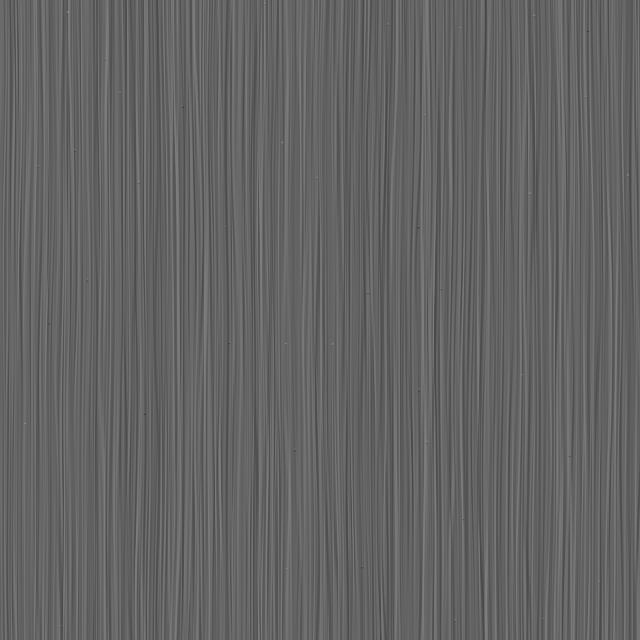
This texture is drawn by a Shadertoy shader. Its source:

```glsl
// Brushed grey surface: fine, nearly straight vertical strands with a few tiny specks.

const vec3 BASE_GREY = vec3(0.390);
const vec3 STRAND_COUNT = vec3(110.0, 180.0, 290.0);    // strands across: broad, medium, fine
const vec3 STRAND_CONTRAST = vec3(0.080, 0.132, 0.145);
const float STRAND_WIDTH = 0.45;                         // in strand spacings
const float STRAND_WANDER = 0.45;                        // in strand spacings
const float GROOVE_DEPTH = 0.7;                          // opposite shade along strand sides
const float SHADE_LIMIT = 0.11;
const float BEND = 0.002;                                // shared sideways drift
const float SPECK_GRID = 8.0;
const float SPECK_SHARE = 0.65;
const float SPECK_RADIUS = 0.0016;
const float SPECK_CONTRAST = 0.12;

float hash(vec2 p) {
    vec3 q = fract(p.xyx * vec3(0.1031, 0.1030, 0.0973));
    q += dot(q, q.yzx + 33.33);
    return fract((q.x + q.y) * q.z);
}

// Cellular strands: every column owns one jittered line that sways and fades,
// flanked by shallow grooves of the opposite shade.
float strands(vec2 p, float count, float seed, float pixel) {
    float x = p.x * count;
    float column = floor(x);
    float width = length(vec2(STRAND_WIDTH, 0.35 * pixel * count));
    float sum = 0.0;
    for (int i = -2; i <= 2; i++) {
        float id = column + float(i);
        float jitter = hash(vec2(id, seed));
        float tone = 2.0 * hash(vec2(id, seed + 11.0)) - 1.0;
        float phase = 6.2832 * hash(vec2(id, seed + 23.0));
        float pace = mix(2.5, 8.0, hash(vec2(id, seed + 37.0)));
        float sway = sin(p.y * pace + phase) + 0.4 * sin(p.y * pace * 2.3 + phase * 3.0);
        float fade = 0.6 + 0.3 * sin(p.y * pace * 1.3 + phase * 5.0)
                         + 0.2 * sin(p.y * pace * 2.9 + phase * 7.0);
        float d = (x - id - jitter - STRAND_WANDER * sway) / width;
        sum += tone * fade * (1.0 - 2.0 * GROOVE_DEPTH * d * d) * exp(-d * d);
    }
    return sum * pow(STRAND_WIDTH / width, 2.0);
}

// Sparse pits, each with a lit side and a shaded side.
float specks(vec2 p, float pixel) {
    vec2 cell = floor(p * SPECK_GRID);
    vec2 jitter = vec2(hash(cell + 51.0), hash(cell + 73.0));
    vec2 center = (cell + mix(vec2(0.04), vec2(0.96), jitter)) / SPECK_GRID;
    float radius = max(SPECK_RADIUS * mix(0.7, 1.1, hash(cell + 131.0)), 0.6 * pixel);
    vec2 d = (p - center) / radius;
    float present = step(hash(cell + 97.0), SPECK_SHARE);
    float tone = 2.0 * hash(cell + 113.0) - 1.0;
    return present * (1.6 * d.y + tone) * exp(-dot(d, d));
}

void mainImage(out vec4 fragColor, in vec2 fragCoord) {
    float pixel = 1.0 / iResolution.y;
    vec2 p = fragCoord * pixel;

    // Gentle common bend
    vec2 bent = p;
    bent.x += BEND * (sin(p.y * 5.0 + p.x * 9.0) + 0.4 * sin(p.y * 12.0 + p.x * 31.0));

    // Three strand sizes
    float shade = 0.0;
    for (int i = 0; i < 3; i++) {
        shade += STRAND_CONTRAST[i] * strands(bent, STRAND_COUNT[i], 7.0 + 60.0 * float(i), pixel);
    }
    shade = SHADE_LIMIT * tanh(shade / SHADE_LIMIT);

    shade += SPECK_CONTRAST * specks(p, pixel);
    fragColor = vec4(clamp(BASE_GREY + shade, 0.0, 1.0), 1.0);
}
```
